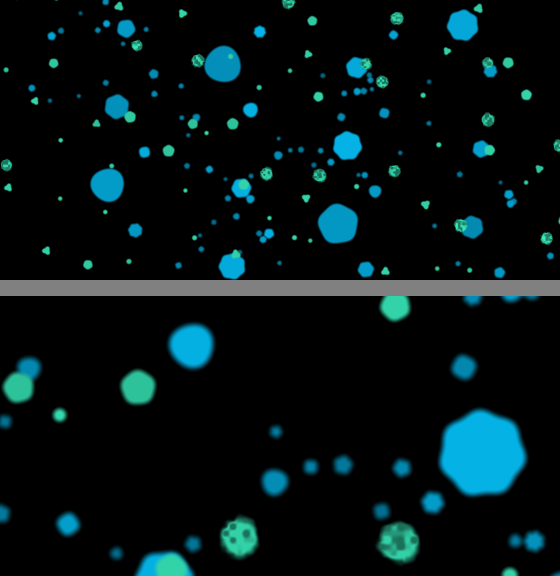
Top, the full canvas; bottom, a detail of the centre.
A Shadertoy shader for this background:

```glsl
// Soft blue droplets in loose clusters and small green spores scattered on black.

const vec3  BLUE = vec3(0.015, 0.69, 0.89);
const vec3  GREEN = vec3(0.20, 0.84, 0.67);
const int   DROP_COUNT = 92;
const int   LARGE_COUNT = 26;        // evenly spread drops; the rest gather in clusters
const float CLUSTER_COUNT = 7.0;
const vec2  CLUSTER_SPREAD = vec2(0.17, 0.26);
const float DROP_MIN = 0.006;        // radii, in canvas heights
const float DROP_GROWTH = 0.009;
const float DROP_SWELL = 0.055;
const float DROP_EDGE = 0.0055;
const float SPORE_CELL = 0.18;
const float SPORE_JITTER = 0.88;
const float SPORE_EDGE = 0.0042;
const float GRAIN_SCALE = 125.0;
const float TAU = 6.28319;

float hash(vec2 p) {
    return fract(sin(dot(p, vec2(127.1, 311.7))) * 43758.5453);
}

vec2 hash2(vec2 p) {
    return vec2(hash(p), hash(p + 19.7));
}

float valueNoise(vec2 p) {
    vec2 cell = floor(p), f = fract(p);
    f = f * f * (3.0 - 2.0 * f);
    vec2 e = vec2(0.0, 1.0);
    return mix(mix(hash(cell), hash(cell + e.yx), f.x),
               mix(hash(cell + e.xy), hash(cell + e.yy), f.x), f.y);
}

// Low-discrepancy position from 0 to 1, drawn towards the middle columns
vec2 evenSpot(float index) {
    vec2 spot = fract(vec2(0.62, 0.20) + index * vec2(0.7549, 0.5698));
    return vec2(mix(0.52, spot.x, 0.84), spot.y);
}

float softMask(float dist, float edge) {
    float width = max(edge, 0.7 / iResolution.y);
    return smoothstep(width, -width, dist);
}

// Distance to a circle with a lobed outline
float lobedDisc(vec2 p, float radius, float lobes, float depth, float phase) {
    float angle = atan(p.y, p.x + 1e-6);
    return length(p) - radius * (1.0 + depth * cos(lobes * angle + phase));
}

vec3 addDrops(vec3 color, vec2 p, float aspect) {
    // Smallest first, so that large drops lie on top
    for (int i = DROP_COUNT - 1; i >= 0; i--) {
        float id = float(i);
        float size = 1.0 - id / float(DROP_COUNT);
        float radius = DROP_MIN + DROP_GROWTH * size + DROP_SWELL * pow(size, 10.0);

        vec2 spot = evenSpot(id);
        if (i >= LARGE_COUNT) {
            vec2 scatter = hash2(vec2(id, 3.1)) + hash2(vec2(id, 8.6)) - 1.0;
            spot = evenSpot(mod(id, CLUSTER_COUNT) + 4.0) + scatter * CLUSTER_SPREAD;
        }

        vec2 offset = p - spot * vec2(aspect, 1.0);
        if (length(offset) > radius * 1.2 + 0.02) continue;

        float phase = TAU * hash(vec2(id, 5.3));
        float lobes = 3.0 + floor(5.0 * hash(vec2(id, 1.7)));
        float dist = lobedDisc(offset, radius, lobes, 0.04, phase);
        float light = mix(0.78, 1.02, hash(vec2(id, 2.9)));
        light *= mix(0.72, 1.0, smoothstep(0.007, 0.015, radius));
        color = mix(color, BLUE * light, softMask(dist, DROP_EDGE));
    }
    return color;
}

vec3 addSpores(vec3 color, vec2 p) {
    vec2 home = floor(p / SPORE_CELL);
    float grain = valueNoise(p * GRAIN_SCALE);
    for (int y = -1; y <= 1; y++)
    for (int x = -1; x <= 1; x++) {
        vec2 cell = home + vec2(x, y);
        vec2 center = (cell + 0.5 + SPORE_JITTER * (hash2(cell + 4.2) - 0.5)) * SPORE_CELL;
        vec2 offset = p - center;
        float kind = hash(cell + 31.4);
        float phase = TAU * hash(cell + 7.7);
        float vary = mix(0.88, 1.12, hash(cell + 12.5));
        float light = mix(0.9, 1.03, hash(cell + 23.9));

        float dist;
        if (kind < 0.36) {           // tiny dot
            dist = length(offset) - 0.008 * vary;
        } else if (kind < 0.62) {    // three-lobed spore
            dist = lobedDisc(offset, 0.0135 * vary, 3.0, 0.18, phase);
        } else if (kind < 0.83) {    // smooth round spore
            dist = lobedDisc(offset, 0.0185 * vary, 5.0, 0.03, phase);
        } else {                     // rough, grainy spore
            dist = length(offset) - 0.021 * vary + 0.007 * (grain - 0.5);
            light *= mix(0.58, 1.08, smoothstep(0.15, 0.75, grain));
        }
        color = mix(color, GREEN * light, softMask(dist, SPORE_EDGE));
    }
    return color;
}

void mainImage(out vec4 fragColor, in vec2 fragCoord) {
    vec2 p = fragCoord / iResolution.y;
    float aspect = iResolution.x / iResolution.y;
    vec3 color = addDrops(vec3(0.0), p, aspect);
    color = addSpores(color, p);
    fragColor = vec4(color, 1.0);
}
```
